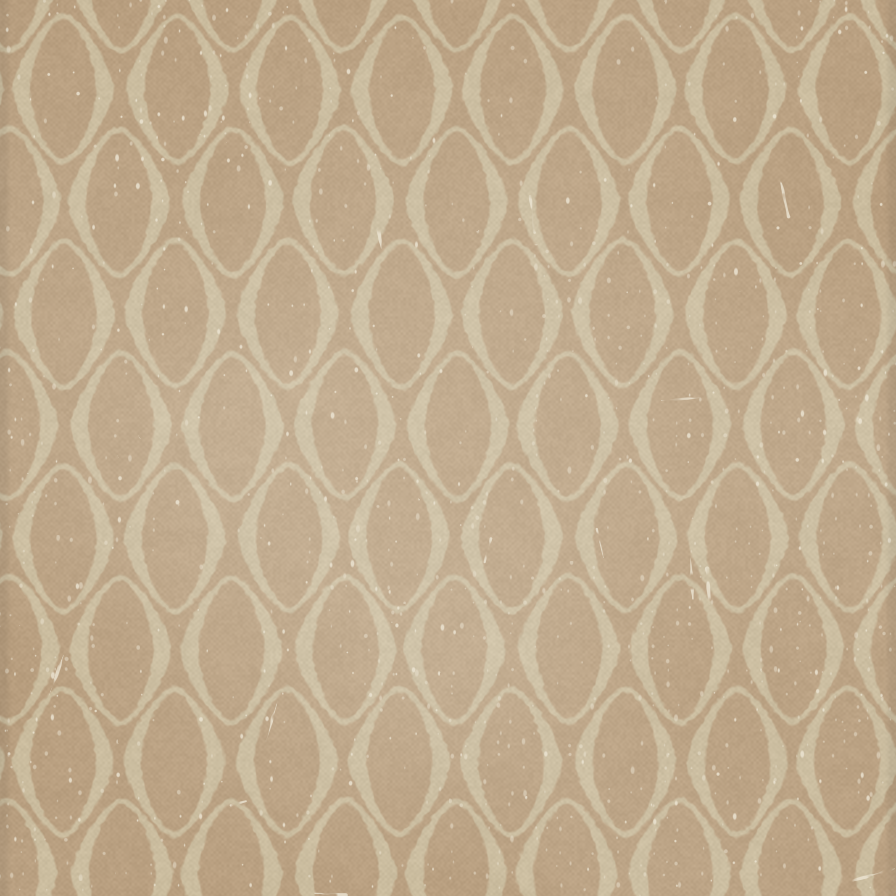
A three.js fragment shader for this pattern:

```glsl
varying vec2 vUv;

float hash(vec2 p) {
  vec3 q = fract(vec3(p.xyx) * 0.1031);
  q += dot(q, q.yzx + 33.33);
  return fract((q.x + q.y) * q.z);
}

float noise(vec2 p) {
  vec2 i = floor(p), f = fract(p);
  f = f * f * (3.0 - 2.0 * f);
  return mix(mix(hash(i), hash(i + vec2(1.0, 0.0)), f.x),
             mix(hash(i + vec2(0.0, 1.0)), hash(i + vec2(1.0)), f.x), f.y);
}

// Approximate distance to a superellipse with softened tips
float superellipse(vec2 p, vec2 radius, float power) {
  vec2 q = sqrt(p * p + 0.0016) / radius;
  vec2 t = pow(q, vec2(power));
  float n = pow(t.x + t.y, 1.0 / power);
  vec2 slope = pow(q, vec2(power - 1.0)) / radius * pow(n, 1.0 - power);
  return (n - 1.0) / length(slope);
}

// Ring with thick sides and thin ends, repeated every 1 by 2 units
float ringLattice(vec2 p, vec2 center) {
  vec2 period = vec2(1.0, 2.0);
  vec2 cell = (p - center) / period + 0.5;
  vec2 id = floor(cell);
  vec2 shift = vec2(hash(id + center * 31.0 + 40.0), hash(id + center * 57.0 + 80.0)) - 0.5;
  vec2 q = (fract(cell) - 0.5) * period - shift * vec2(0.035, 0.018);
  float outer = superellipse(q, vec2(0.462, 0.695), 1.38);
  float inner = superellipse(q, vec2(0.299, 0.640), 1.62);
  return max(outer, -inner);
}

// Small pale chips, gathered in worn areas
float chips(vec2 uv, float count) {
  vec2 p = uv * count;
  vec2 id = floor(p);
  float size = hash(id + 7.0);
  vec2 center = 0.25 + 0.5 * vec2(hash(id + 13.0), hash(id + 29.0));
  vec2 d = (fract(p) - center) / vec2(1.0, 1.0 + 0.9 * hash(id + 41.0));
  float radius = count * mix(0.0007, 0.0022, size * size);
  float worn = smoothstep(0.3, 0.8, noise(uv * 5.0 + 3.0));
  float present = step(hash(id + 61.0), 0.04 + 0.22 * worn);
  float soft = count * 0.0009;
  return present * (1.0 - smoothstep(radius - soft, radius + soft, length(d)));
}

// Short broken scratches, mostly upright
float scratches(vec2 uv) {
  float mask = 0.0;
  for (int i = 0; i < 14; i++) {
    float k = float(i);
    vec2 start = vec2(hash(vec2(k, 3.0)), hash(vec2(k, 11.0)));
    float lean = (hash(vec2(k, 17.0)) - 0.5) * 0.7 + 1.4 * step(0.8, hash(vec2(k, 23.0)));
    vec2 along = vec2(sin(lean), cos(lean)) * mix(0.01, 0.055, hash(vec2(k, 31.0)));
    vec2 d = uv - start;
    float t = clamp(dot(d, along) / dot(along, along), 0.0, 1.0);
    float wobble = 0.003 * (noise(uv * 90.0) - 0.5);
    float line = 1.0 - smoothstep(0.0003, 0.0019, length(d - along * t) + wobble);
    mask = max(mask, line * smoothstep(0.3, 0.65, noise(uv * 110.0 + k)));
  }
  return mask;
}

void main() {
  // Staggered rings with slightly ragged printed edges
  vec2 p = vUv * 8.0;
  p += 0.022 * (vec2(noise(vUv * 190.0), noise(vUv * 190.0 + 70.0)) - 0.5);
  float ring = min(ringLattice(p, vec2(0.573, 1.2)), ringLattice(p, vec2(0.073, 0.2)));
  float ink = 1.0 - smoothstep(-0.014, 0.014, ring);

  // Faded middle and darker rim
  float age = smoothstep(0.1, 0.75, length(vUv - 0.5));
  age = clamp(age + 0.5 * (noise(vUv * 4.0 + 9.0) - 0.5), 0.0, 1.0);
  vec3 ground = mix(vec3(0.766, 0.682, 0.572), vec3(0.715, 0.612, 0.487), age);
  vec3 pale = mix(vec3(0.817, 0.769, 0.665), vec3(0.788, 0.731, 0.611), age);
  vec3 color = mix(ground, pale, ink);

  // Woven cloth grain
  vec2 thread = sin(vUv * 6.2832 * 170.0);
  color += 0.009 * thread.x * thread.y;
  color += 0.032 * (noise(vUv * 330.0) - 0.5) + 0.014 * (noise(vUv * 45.0) - 0.5);

  // Wear
  float wear = max(max(chips(vUv, 42.0), 0.6 * chips(vUv + 0.37, 75.0)), scratches(vUv));
  color = mix(color, vec3(0.92, 0.89, 0.82), 0.85 * wear);

  // Dark side borders
  float border = min(vUv.x, 1.0 - vUv.x);
  color *= 1.0 - 0.06 * (1.0 - smoothstep(0.004, 0.014, border));

  gl_FragColor = vec4(color, 1.0);
}
```
